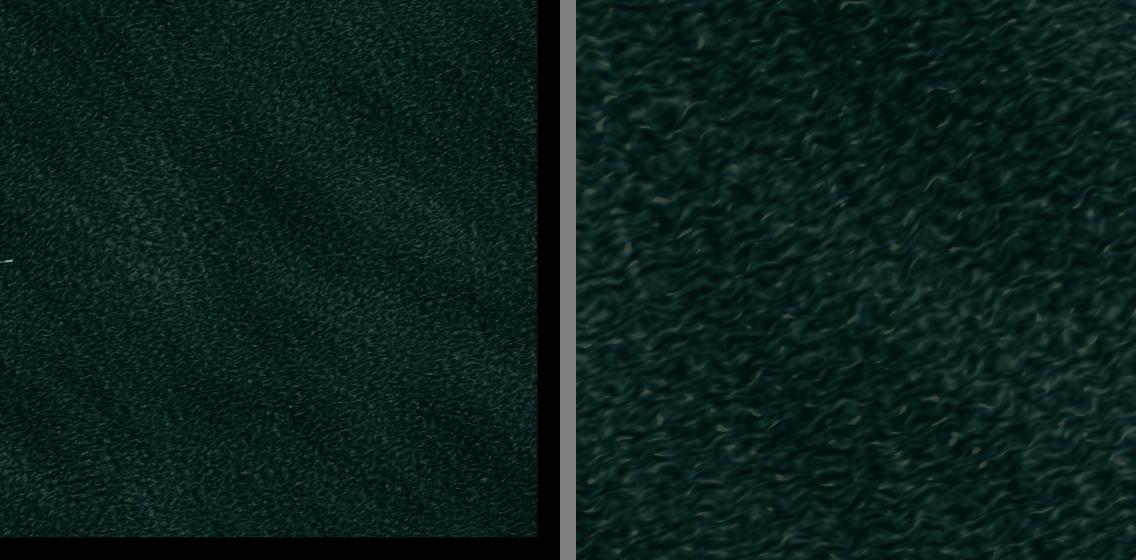
Left, the full canvas; right, a detail of the centre.
Write a Shadertoy shader that draws this texture.

```glsl
// Dark green open sea seen from high above, with black margins right and below.
// Stretched gradient noise makes the wind chop; a curved sine train adds the
// swell, slanting broad noise the faint slicks, and one small boat sits at left.

#define DEEP  vec3(0.01, 0.09, 0.08)
#define MID   vec3(0.03, 0.12, 0.11)
#define LIGHT vec3(0.06, 0.16, 0.15)
#define GLINT vec3(0.13, 0.22, 0.20)
#define FLECK vec3(0.28, 0.31, 0.25)
#define MARGIN 0.0404
#define CHOP_ANGLE 0.38
#define SLICK_ANGLE -0.72
#define SWELL_ANGLE 0.24
#define SWELL_LENGTH 0.0175
#define SWELL_GAIN 0.75

// Random unit gradient for a lattice cell
vec2 gradient(vec2 cell) {
    uvec2 q = uvec2(ivec2(cell)) * uvec2(1597u, 3571u);
    uint h = (q.x ^ (q.y << 7)) * 2654435u + q.y;
    h = (h ^ (h >> 15)) * 73244475u;
    h = (h ^ (h >> 13)) * 19349663u;
    float a = float((h ^ (h >> 16)) & 65535u) / 65536.0 * 6.28318;
    return vec2(cos(a), sin(a));
}

// Gradient noise, scaled to a spread of about one
float noise(vec2 p) {
    vec2 i = floor(p), f = p - i;
    vec2 u = f * f * f * (f * (f * 6.0 - 15.0) + 10.0);
    vec2 e = vec2(0.0, 1.0);
    float low  = mix(dot(gradient(i), f),
                     dot(gradient(i + e.yx), f - e.yx), u.x);
    float high = mix(dot(gradient(i + e.xy), f - e.xy),
                     dot(gradient(i + e.yy), f - e.yy), u.x);
    return 4.6 * mix(low, high, u.y);
}

// Coordinates along and across a direction
vec2 turn(vec2 p, float a) {
    float c = cos(a), s = sin(a);
    return vec2(c * p.x + s * p.y, c * p.y - s * p.x);
}

// Swell crests, strongest along a rising belt and broken into patches
float swell(vec2 uv, float wobble) {
    float belt = (uv.y - 0.10 - 0.36 * uv.x) / (0.065 + 0.035 * uv.x);
    float patches = smoothstep(-1.4, 1.2, noise(uv * vec2(4.0, 6.0) + 31.0));
    vec2 p = turn(uv, SWELL_ANGLE);
    float phase = 6.28318 * p.y / SWELL_LENGTH + 1.4 * wobble
                + 0.8 * noise(p * vec2(22.0, 45.0));
    return sin(phase) * exp(-belt * belt) * patches;
}

// Distance to a segment
float segment(vec2 p, vec2 a, vec2 b) {
    vec2 d = b - a;
    return length(p - a - d * clamp(dot(p - a, d) / dot(d, d), 0.0, 1.0));
}

// Colour ramp from trough to crest
vec3 water(float z) {
    vec3 c = mix(DEEP, MID, clamp((z + 0.95) / 1.05, -0.9, 1.0));
    c = mix(c, LIGHT, clamp(z - 0.1, 0.0, 1.0));
    return mix(c, GLINT, clamp((z - 1.1) / 1.1, 0.0, 1.4));
}

void mainImage(out vec4 fragColor, in vec2 fragCoord) {
    vec2 uv = fragCoord / iResolution.xy;
    float px = 1.0 / iResolution.y;

    // Wind chop, its direction bent slightly by a slow warp
    float wobble = noise(uv * 3.0 + 7.0);
    vec2 p = turn(uv, CHOP_ANGLE);
    p.y += 0.012 * wobble + 0.0012 * noise(uv * 60.0);
    float chop = 0.78 * noise(p * vec2(80.0, 190.0))
               + 0.52 * noise(p * vec2(160.0, 320.0) + 53.0);

    // Broad slicks slanting down to the right
    vec2 s = turn(uv, SLICK_ANGLE);
    float slick = 0.32 * noise(s * vec2(2.5, 8.0) + 3.0)
                + 0.16 * noise(s * vec2(6.0, 26.0) + 17.0);

    vec3 col = water(chop + slick + SWELL_GAIN * swell(uv, wobble));

    // Sparse sunlit flecks on the crests
    float spark = noise(p * vec2(95.0, 210.0) + 91.0) + 0.5 * chop;
    col = mix(col, FLECK, 0.65 * smoothstep(1.9, 2.8, spark));

    // Boat with a thin broken wake
    float hull = segment(uv, vec2(0.012, 0.5335), vec2(0.021, 0.5345)) - 0.0016;
    float wake = segment(uv, vec2(-0.01, 0.531), vec2(0.012, 0.533)) - 0.0013;
    col = mix(col, vec3(0.42, 0.52, 0.48),
              smoothstep(px, -px, wake) * (0.7 + 0.2 * sin(uv.x * 900.0)));
    col = mix(col, vec3(0.66, 0.76, 0.70), smoothstep(px, -px, hull));

    // Black margins
    float inside = min(1.0 - MARGIN - uv.x, uv.y - MARGIN);
    col *= smoothstep(-0.5 * px, 0.5 * px, inside);

    fragColor = vec4(clamp(col, 0.0, 1.0), 1.0);
}
```
